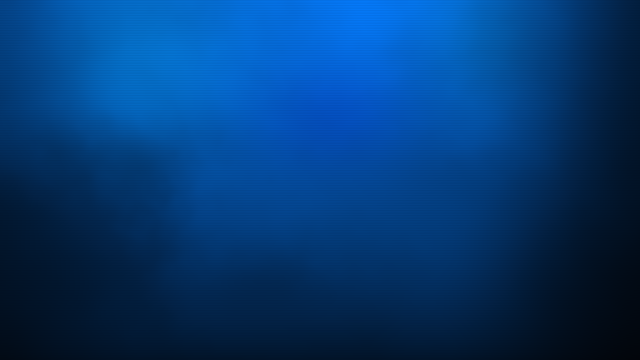
Write a Shadertoy shader that draws this background.

```glsl
const float FLOOR_LIGHT = 0.155;
const float TOP_LIGHT = 0.94;
const float LEFT_EDGE = 0.56;
const float RIGHT_EDGE = 0.24;
const float CLOUD_SCALE = 5.0;
const float CLOUD_DEPTH = 0.16;
const float CLOUD_WARP = 0.12;
const float LINE_COUNT = 144.0;
const float LINE_DEPTH = 0.029;
const float GREEN_RATIO = 0.485;
const float RED_RATIO = 0.015;
const float RED_FLOOR = 0.006;

float hash(vec2 p) {
    vec3 q = fract(p.xyx * 0.1031);
    q += dot(q, q.yzx + 33.33);
    return fract((q.x + q.y) * q.z);
}

float valueNoise(vec2 p) {
    vec2 cell = floor(p), f = fract(p);
    f = f * f * (3.0 - 2.0 * f);
    float low = mix(hash(cell), hash(cell + vec2(1, 0)), f.x);
    float high = mix(hash(cell + vec2(0, 1)), hash(cell + vec2(1, 1)), f.x);
    return mix(low, high, f.y);
}

float cloudNoise(vec2 p) {
    float sum = 0.0, weight = 0.5;
    for (int i = 0; i < 4; i++) {
        sum += weight * valueNoise(p);
        p = mat2(1.6, 1.2, -1.2, 1.6) * p + 7.3;
        weight *= 0.5;
    }
    return sum;
}

// Soft elliptical spot, 1 at its centre
float spot(vec2 uv, vec2 centre, vec2 radius) {
    vec2 d = (uv - centre) / radius;
    return exp(-dot(d, d));
}

void mainImage(out vec4 fragColor, in vec2 fragCoord) {
    vec2 uv = fragCoord / iResolution.xy;
    vec2 pos = fragCoord / iResolution.y;

    // Light from above, fading to both sides
    float light = mix(FLOOR_LIGHT, TOP_LIGHT, pow(uv.y, 0.85));
    light *= mix(LEFT_EDGE, 1.0, smoothstep(-0.03, 0.22, uv.x));
    light *= mix(RIGHT_EDGE, 1.0, 1.0 - smoothstep(0.68, 1.03, uv.x));

    // Cloud banks
    float cloud = cloudNoise(pos * CLOUD_SCALE) - 0.47;
    vec2 warped = uv + CLOUD_WARP * cloud;
    float leftBank = (1.0 - smoothstep(0.19, 0.37, warped.x))
                   * (1.0 - smoothstep(0.40, 0.72, warped.y))
                   * smoothstep(-0.15, 0.30, uv.y);
    light *= 1.0 - 0.38 * leftBank;
    light *= 1.0 - 0.14 * spot(warped, vec2(0.41, 0.22), vec2(0.10, 0.09));
    light *= 1.0 - 0.24 * spot(warped, vec2(0.90, 0.24), vec2(0.12, 0.22));
    light *= 1.0 - 0.12 * spot(warped, vec2(0.70, 0.52), vec2(0.09, 0.12));
    light *= 1.0 - 0.14 * spot(uv, vec2(0.22, 1.0), vec2(0.17, 0.18));
    light *= 1.0 - 0.14 * spot(uv, vec2(0.77, 0.92), vec2(0.10, 0.22));
    light *= 1.0 + CLOUD_DEPTH * cloud;

    // Hue drifts from cyan at upper left to deep blue in the middle
    float green = GREEN_RATIO
                + 0.07 * spot(uv, vec2(0.22, 0.85), vec2(0.16, 0.28))
                + 0.05 * spot(uv, vec2(0.76, 0.90), vec2(0.10, 0.20))
                - 0.07 * spot(uv, vec2(0.52, 0.67), vec2(0.12, 0.14));

    // Fine horizontal lines, fading out where too dense to resolve
    float linePhase = uv.y * LINE_COUNT;
    float lineFade = 1.0 - smoothstep(0.6, 1.0, LINE_COUNT / iResolution.y);
    light *= 1.0 + LINE_DEPTH * lineFade * sin(6.28319 * linePhase);

    vec3 color = light * vec3(RED_RATIO, green, 1.0);
    color.r += RED_FLOOR;
    fragColor = vec4(color, 1.0);
}
```
